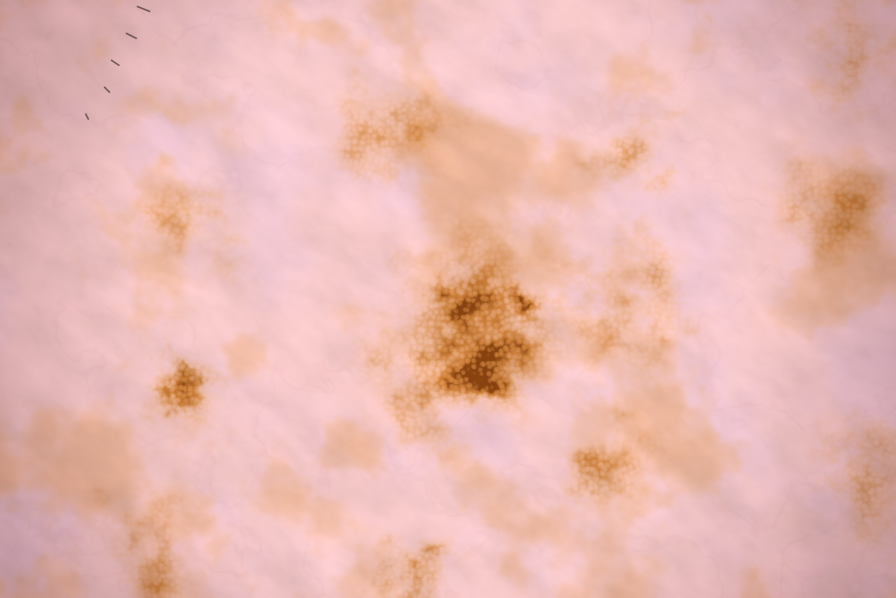
Write a Shadertoy shader that draws this texture.

```glsl
// Close view of pale pink skin with soft brown pigment spots.
// Warped Gaussian spots hold a cellular pigment net; layers of soft cellular
// bumps mottle the skin, a vignette darkens the rim, short hairs lie on top.

#define SPOT_COUNT 12
#define SPOT_WARP 0.075
#define NET_SCALE 95.0
#define NET_CONTRAST 0.36
#define WASH_AMOUNT 0.25
#define SKIN_GRAIN 0.060
#define VESSEL_AMOUNT 0.08
#define RIM_SHADE vec3(0.200, 0.240, 0.230)
#define HAIR_COUNT 5
#define CLUSTER_CENTRE vec2(0.815, 0.455)

const vec3 PINK = vec3(0.965, 0.785, 0.785);
const vec3 LILAC = vec3(0.955, 0.790, 0.835);
const vec3 PEACH = vec3(0.950, 0.750, 0.680);
const vec3 TAN = vec3(0.890, 0.645, 0.470);
const vec3 BROWN = vec3(0.800, 0.500, 0.230);
const vec3 UMBER = vec3(0.530, 0.260, 0.060);
const vec3 VESSEL = vec3(0.860, 0.580, 0.660);
const vec3 HAIR = vec3(0.230, 0.150, 0.160);

vec3 hash3(vec2 cell) {
    vec3 h = fract(cell.xyx * vec3(0.1031, 0.1030, 0.0973));
    h += dot(h, h.yxz + 33.33);
    return fract((h.xxy + h.yzz) * h.zyx);
}

// x: distance to the nearest cell point, y: sum of soft signed bumps
vec2 cellular(vec2 p) {
    vec2 cell = floor(p), f = fract(p);
    float nearest = 4.0, bumps = 0.0;
    for (int y = -1; y <= 1; y++)
        for (int x = -1; x <= 1; x++) {
            vec2 o = vec2(x, y);
            vec3 h = hash3(cell + o);
            vec2 d = o + 0.1 + 0.8 * h.xy - f;
            float d2 = dot(d, d), kernel = max(0.0, 1.0 - d2);
            nearest = min(nearest, d2);
            bumps += (2.0 * h.z - 1.0) * kernel * kernel;
        }
    return vec2(sqrt(nearest), bumps);
}

// Turned layers of soft bumps, from broad to fine
float mottle(vec2 p) {
    const mat2 turn = mat2(0.80, 0.60, -0.60, 0.80);
    float sum = 0.0, weight = 0.5;
    for (int i = 0; i < 5; i++) {
        sum += weight * cellular(p).y;
        p = turn * p * 1.93 + 17.3;
        weight *= 0.55;
    }
    return sum;
}

float spot(vec2 p, float radius) {
    return exp(-dot(p, p) / (radius * radius));
}

float segment(vec2 p, vec2 halfway) {
    float t = clamp(dot(p, halfway) / dot(halfway, halfway), -1.0, 1.0);
    return length(p - t * halfway);
}

float pigment(vec2 p, float aspect) {
    vec2 q = p + SPOT_WARP * vec2(mottle(p * 14.0), mottle(p * 14.0 + 41.0));
    float amount = 0.0;

    // Scattered spots: strong ones are small, faint ones are wide
    for (int i = 1; i <= SPOT_COUNT; i++) {
        float n = float(i);
        vec2 centre = fract(vec2(0.42, 0.5) + n * vec2(0.7549, 0.5698));
        float strength = fract(n * 0.618 + 0.85);
        float peak = mix(0.27, 0.90, pow(strength, 4.0));
        centre.x *= aspect;
        amount += peak * spot(q - centre, mix(0.085, 0.036, strength));
    }

    // Central cluster: a wide halo around three dark cores
    vec2 c = q - CLUSTER_CENTRE;
    amount += 0.32 * spot(c, 0.13);
    for (int i = 0; i < 3; i++) {
        float n = float(i), angle = 2.62 + 2.06 * n;
        vec2 core = (0.060 + 0.010 * n) * vec2(cos(angle), sin(angle));
        amount += (0.50 + 0.18 * n) * spot(c - core, 0.058 - 0.015 * n);
    }

    // Clumps, then a net of dark lines around pale holes
    amount *= clamp(1.0 + 1.3 * mottle(p * 20.0 + 7.0), 0.35, 1.7);
    float net = smoothstep(0.15, 0.70, cellular(p * NET_SCALE).x);
    return amount * (1.0 + NET_CONTRAST * (net - 0.5));
}

vec3 stain(vec3 skin, float amount) {
    vec3 col = mix(skin, PEACH, smoothstep(0.0, 0.18, amount));
    col = mix(col, TAN, smoothstep(0.13, 0.46, amount));
    col = mix(col, BROWN, smoothstep(0.36, 0.78, amount));
    return mix(col, UMBER, smoothstep(0.70, 1.35, amount));
}

void mainImage(out vec4 fragColor, in vec2 fragCoord) {
    float pixel = 1.0 / iResolution.y;
    float aspect = iResolution.x * pixel;
    vec2 p = fragCoord * pixel;

    // Skin with pale lilac clouds and faint pink vessels
    vec3 col = mix(PINK, LILAC, smoothstep(-0.25, 0.5, mottle(p * 5.0 + 3.0)));
    float vessel = 1.0 - smoothstep(0.0, 0.05, abs(mottle(p * 6.0 + 19.0)));
    col = mix(col, VESSEL, VESSEL_AMOUNT * vessel);

    // Pigment over a thin warm wash
    float wash = WASH_AMOUNT * smoothstep(0.0, 0.6, mottle(p * 6.5 + 60.0));
    col = stain(col, pigment(p, aspect) + wash);

    // Fine grain drawn out along a falling diagonal
    vec2 along = vec2(0.82 * p.x - 0.57 * p.y, 0.57 * p.x + 0.82 * p.y);
    col *= 1.0 + SKIN_GRAIN * mottle(along * vec2(13.0, 22.0) + 90.0);

    // Short hairs near the upper left
    for (int i = 0; i < HAIR_COUNT; i++) {
        float n = float(i);
        vec2 at = vec2(0.24 - 0.022 * n + 0.012 * sin(3.0 * n), 0.985 - 0.045 * n);
        float d = segment(p - at, vec2(0.010 - 0.002 * n, -0.004));
        col = mix(col, HAIR, 0.65 * (1.0 - smoothstep(0.0, 0.001 + pixel, d)));
    }

    // Rim shade
    float rim = length(p - 0.5 * vec2(aspect, 1.0));
    col *= 1.0 - RIM_SHADE * smoothstep(0.44, 0.95, rim);
    fragColor = vec4(clamp(col, 0.0, 1.0), 1.0);
}
```
